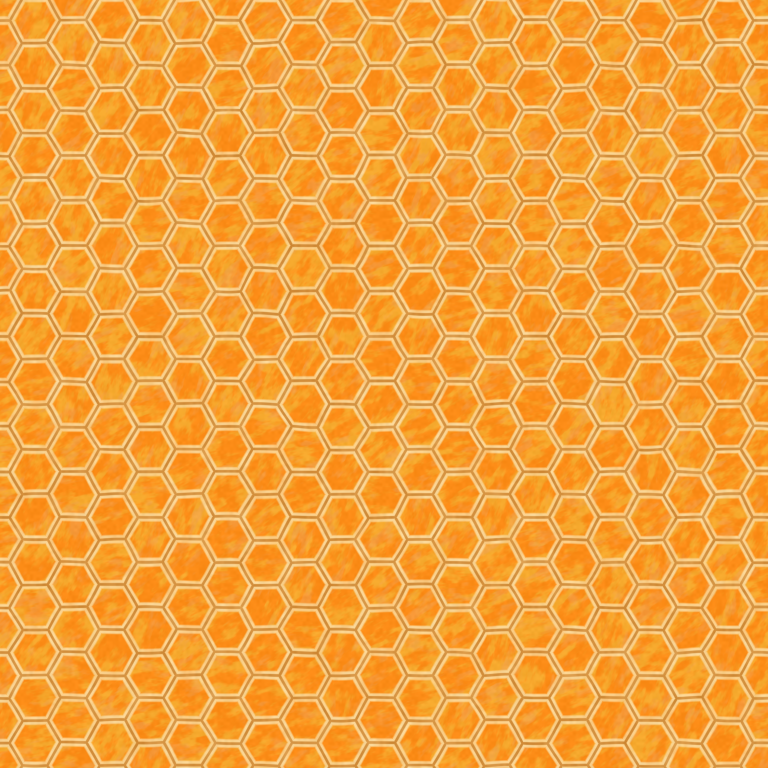
Write a Shadertoy shader that draws this pattern.

```glsl
#define COLUMNS 19.95
#define ROWS 17.0
#define GRID_SHIFT vec2(0.909, 0.556)
#define GROOVE 0.030
#define RIM 0.096
#define WOBBLE 0.045
#define GRAIN 5.5
#define ORANGE vec3(0.985, 0.545, 0.085)
#define AMBER vec3(0.965, 0.665, 0.180)
#define BLUSH vec3(0.945, 0.640, 0.340)
#define CREAM vec3(0.980, 0.850, 0.610)
#define BROWN vec3(0.810, 0.530, 0.200)

const float SQRT3 = 1.7320508;

float hash(vec2 p) {
    vec3 h = fract(p.xyx * vec3(0.1031, 0.1030, 0.0973));
    h += dot(h, h.yzx + 33.33);
    return fract((h.x + h.y) * h.z);
}

float noise(vec2 p) {
    vec2 cell = floor(p), f = fract(p);
    f = f * f * (3.0 - 2.0 * f);
    return mix(mix(hash(cell), hash(cell + vec2(1, 0)), f.x),
               mix(hash(cell + vec2(0, 1)), hash(cell + vec2(1, 1)), f.x), f.y);
}

float fbm(vec2 p) {
    float sum = 0.0, amplitude = 0.55;
    for (int octave = 0; octave < 3; octave++) {
        sum += amplitude * noise(p);
        p = p * 2.03 + 17.7;
        amplitude *= 0.5;
    }
    return sum;
}

// Offset from the nearest centre of a flat-topped hexagon of height one
vec2 hexOffset(vec2 p) {
    vec2 period = vec2(SQRT3, 1.0);
    vec2 a = p - period * floor(p / period + 0.5);
    vec2 b = p - period * (floor(p / period) + 0.5);
    return dot(a, a) < dot(b, b) ? a : b;
}

float hexEdgeDistance(vec2 q) {
    q = abs(q);
    return 0.5 - max(q.y, dot(q, vec2(0.5 * SQRT3, 0.5)));
}

// Smeared honey, with its own grain direction and tone in each cell
vec3 honey(vec2 q, vec2 id) {
    float seed = hash(id + 71.0);
    float angle = mix(0.1, 1.3, hash(id + 23.0));
    vec2 along = vec2(cos(angle), sin(angle));
    vec2 grain = GRAIN * vec2(0.6 * dot(q, along), 1.3 * dot(q, vec2(-along.y, along.x)));
    grain += 13.0 * id + 200.0;
    float mottle = fbm(grain) + 0.12 * (seed - 0.5);
    vec3 color = mix(ORANGE, AMBER, smoothstep(0.34, 0.74, mottle));
    float patches = smoothstep(0.52, 0.78, fbm(grain * 0.8 + 91.0));
    return mix(color, BLUSH, 0.5 * patches);
}

void mainImage(out vec4 fragColor, in vec2 fragCoord) {
    vec2 uv = fragCoord / iResolution.xy;
    vec2 p = (uv * vec2(COLUMNS, ROWS) - GRID_SHIFT) * vec2(0.5 * SQRT3, 1.0);
    float pixel = ROWS / iResolution.y;
    float soft = max(0.018, 0.6 * pixel);

    // Hand-drawn wobble of the walls
    vec2 w = p * 1.6 + 50.0;
    p += WOBBLE * (vec2(noise(w), noise(w + 37.0)) - 0.5);

    vec2 q = hexOffset(p);
    vec2 id = floor((p - q) * vec2(2.0 / SQRT3, 2.0) + 0.5) + 60.0;
    float d = hexEdgeDistance(q);

    // Pale rim, unevenly worn, around a thin dark groove
    float wear = noise(p * 5.0 + 120.0);
    float rim = 1.0 - smoothstep(RIM - 1.6 * soft, RIM + 1.4 * soft, d);
    float groove = 1.0 - smoothstep(GROOVE - soft, GROOVE + soft, d);
    vec3 color = honey(q, id);
    color = mix(color, CREAM, rim * mix(0.72, 1.0, wear));
    color = mix(color, BROWN, groove * mix(1.0, 0.7, noise(p * 3.0 + 300.0)));

    // Fine fibre over the whole surface
    color += 0.035 * (noise(p * 14.0 + 400.0) - 0.5);
    fragColor = vec4(color, 1.0);
}
```
